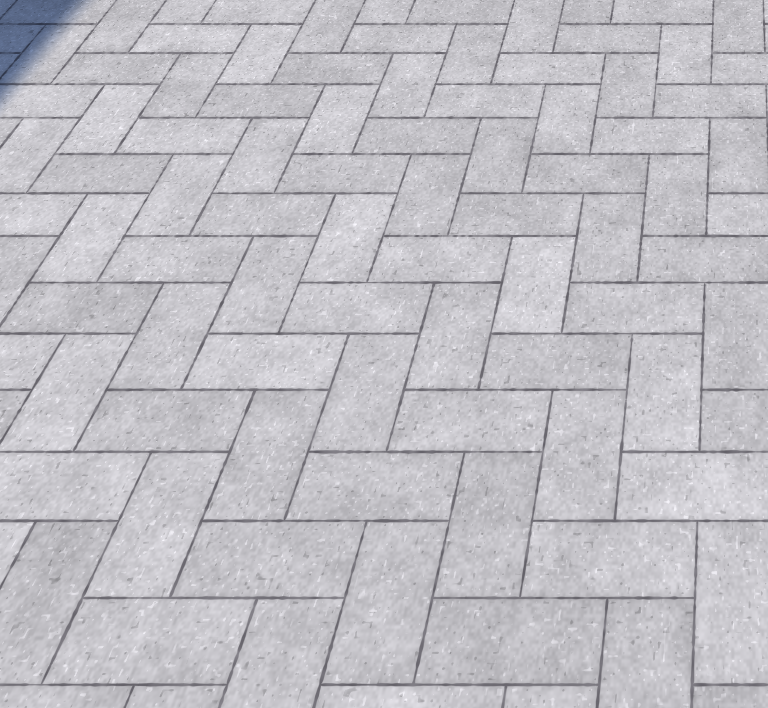
This texture is drawn by a WebGL 2 fragment shader. Its source:

```glsl
#version 300 es
precision highp float;
// Pale concrete pavers laid in a herringbone, receding towards a high horizon.
// Each pixel is projected onto the ground plane, assigned to a 2:1 paver, then
// given a joint, a tone of its own, mottling, grain and a cool corner shadow.

uniform vec2 u_resolution;
out vec4 outColor;

float hash(vec2 p) {
  vec3 q = fract(p.xyx * vec3(0.1031, 0.1030, 0.0973));
  q += dot(q, q.yzx + 33.33);
  return fract((q.x + q.y) * q.z);
}

float noise(vec2 p) {
  vec2 i = floor(p), f = fract(p);
  f = f * f * (3.0 - 2.0 * f);
  return mix(mix(hash(i), hash(i + vec2(1, 0)), f.x),
             mix(hash(i + vec2(0, 1)), hash(i + vec2(1, 1)), f.x), f.y);
}

float fbm(vec2 p) {
  float sum = 0.0, amp = 0.5;
  for (int i = 0; i < 4; i++) {
    sum += amp * noise(p);
    p = p * 2.03 + 17.3;
    amp *= 0.5;
  }
  return sum / 0.9375;
}

// Paver that holds a ground point: xy is its corner, zw its size.
vec4 herringbone(vec2 g) {
  vec2 cell = floor(g);
  float phase = mod(cell.x + cell.y - 9.0, 4.0);
  return phase < 1.5 ? vec4(cell.x - phase, cell.y, 2, 1)
                     : vec4(cell.x, cell.y - phase + 2.0, 1, 2);
}

void main() {
  // Canvas position in heights, measured down from the top.
  vec2 p = vec2(gl_FragCoord.x, u_resolution.y - gl_FragCoord.y) / u_resolution.y;
  float pixel = 1.0 / u_resolution.y;

  // Perspective: columns meet at a vanishing point, rows grow with nearness.
  float nearness = p.y + 1.1116;
  float slant = (p.x - 1.0424) / nearness;
  vec2 ground = vec2(slant / 0.0632 + 0.492, 28.957 - 33.171 / nearness);
  vec2 unitSize = vec2(0.0632 * nearness * inversesqrt(1.0 + slant * slant),
                       nearness * nearness / 33.171);

  // Distance to the nearest joint, in canvas heights, with a chipped edge.
  vec4 paver = herringbone(ground);
  vec2 local = ground - paver.xy;
  vec2 gap = min(local, paver.zw - local) * unitSize;
  float edge = min(gap.x, gap.y) + (noise(ground * 17.0) - 0.5) * 0.0014;

  // Paver tone, cloudy mottling and fine grain.
  float seed = hash(paver.xy + 41.0);
  vec2 shift = paver.xy * 7.31;
  float tone = 0.788 + (seed - 0.5) * 0.065;
  tone += (fbm(ground * 2.2 + shift) - 0.5) * 0.13;
  tone += (noise(ground * vec2(13, 10) + shift) - 0.5) * 0.045;
  tone += (noise(ground * vec2(30, 23)) - 0.5) * 0.085;

  // Bright aggregate flecks and small dark pits.
  tone += 0.10 * smoothstep(0.80, 0.97, noise(ground * vec2(25, 19) + 90.0));
  tone -= 0.13 * smoothstep(0.84, 0.98, noise(ground * vec2(21, 17) + 230.0));
  vec3 color = tone * vec3(0.995, 0.988, 1.015);

  // Soft dirt beside the joint, then the sand-filled joint itself.
  color *= 1.0 - 0.10 * exp(-max(edge, 0.0) / (0.0018 * nearness));
  float halfWidth = nearness * mix(0.0006, 0.0012, noise(ground * 2.7 + 60.0));
  float blur = max(pixel * 0.8, 0.0011);
  float joint = 1.0 - smoothstep(halfWidth - blur, halfWidth + blur, edge);
  vec3 sand = vec3(0.43, 0.42, 0.45) + (noise(ground * 9.0) - 0.5) * 0.14;
  color = mix(color, sand, joint * 0.92);

  // Blue shadow across the upper left corner.
  float shade = 1.0 - smoothstep(0.095, 0.145, p.x + 0.83 * p.y);
  color *= mix(vec3(1), vec3(0.45, 0.53, 0.67), shade);

  outColor = vec4(clamp(color, 0.0, 1.0), 1.0);
}
```
